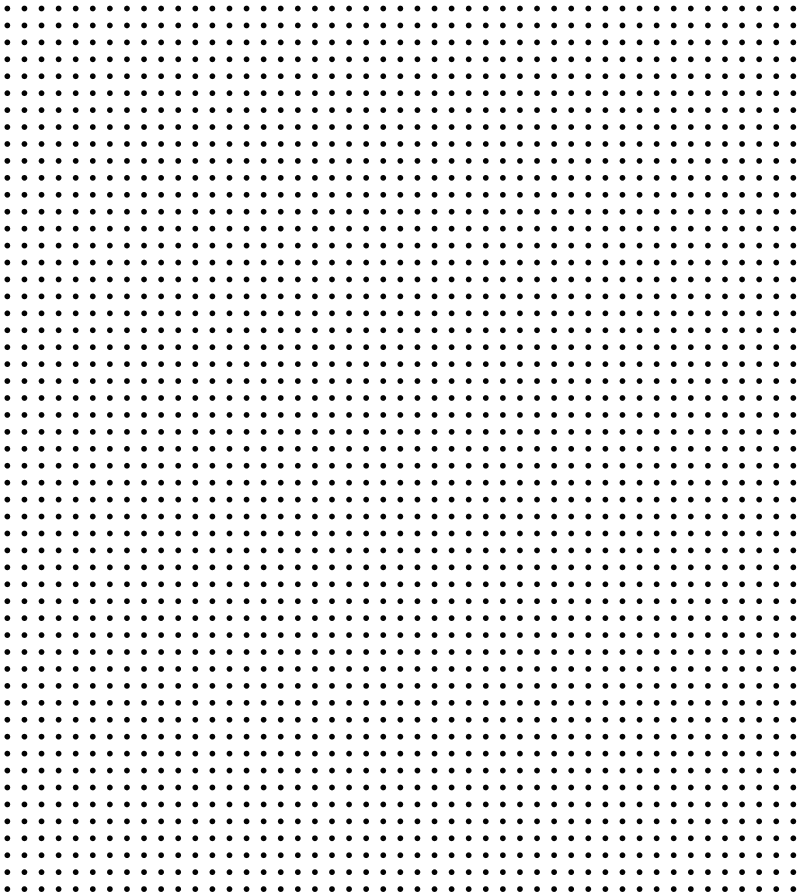
Give the GLSL for this pattern, as a Shadertoy shader.

```glsl
// Lengths are in canvas heights, measured from the top left corner.
const vec2  FIRST_DOT  = vec2(0.0082, 0.0095);
const vec2  PITCH      = vec2(0.01907, 0.0189);
const vec2  DOT_COUNT  = vec2(47.0, 53.0);
const float DOT_RADIUS = 0.00316;
const vec3  PAPER      = vec3(1.0);
const vec3  INK        = vec3(0.01);

// Signed distance to the nearest dot of the grid.
float dotGridDistance(vec2 p) {
    vec2 cell = clamp(round((p - FIRST_DOT) / PITCH), vec2(0.0), DOT_COUNT - 1.0);
    vec2 center = FIRST_DOT + cell * PITCH;
    return length(p - center) - DOT_RADIUS;
}

void mainImage(out vec4 fragColor, in vec2 fragCoord) {
    float pixel = 1.0 / iResolution.y;
    vec2 p = vec2(fragCoord.x, iResolution.y - fragCoord.y) * pixel;

    // Edge ramp one pixel wide.
    float coverage = clamp(0.5 - dotGridDistance(p) / pixel, 0.0, 1.0);
    fragColor = vec4(mix(PAPER, INK, coverage), 1.0);
}
```
